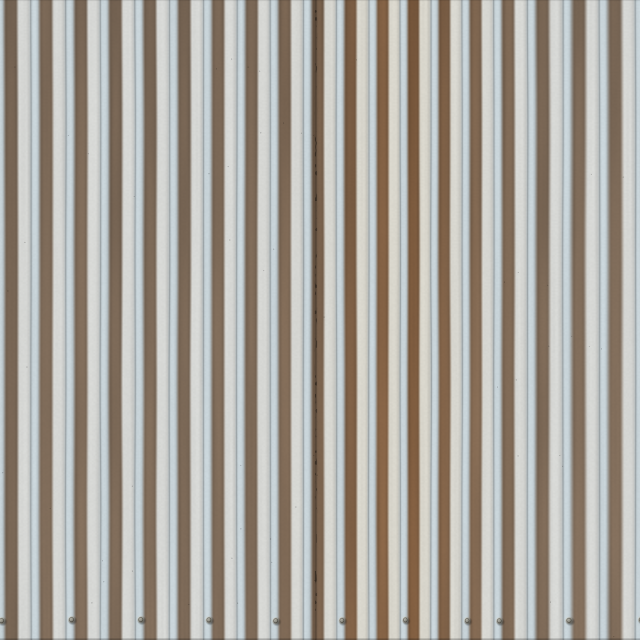
Reproduce this texture procedurally as a Shadertoy shader.

```glsl
// Corrugated metal sheet: nineteen vertical ribs, each a soft profile of a brown
// shaded valley, a warm crest, a thin crease and a bluish slope. Rib spacing drifts
// slowly; rust, fine streaks, a lap seam and a row of screws add the wear.

const float TAU = 6.2831853;

float hash(vec2 p) {
    return fract(sin(dot(p, vec2(127.1, 311.7))) * 43758.5453);
}

float noise(vec2 p) {
    vec2 i = floor(p), f = fract(p);
    f = f * f * (3.0 - 2.0 * f);
    return mix(mix(hash(i), hash(i + vec2(1, 0)), f.x),
               mix(hash(i + vec2(0, 1)), hash(i + vec2(1, 1)), f.x), f.y);
}

// Rib coordinate: whole numbers fall on valley centres, spacing varies across the sheet
float ribCoord(float x) {
    float a = TAU * x;
    float drift = 0.158 * sin(a) + 0.027 * sin(2.0 * a) - 0.015 * sin(3.0 * a)
                - 0.074 * cos(a) + 0.043 * cos(2.0 * a) + 0.011 * cos(3.0 * a);
    return 19.0 * x - 0.341 - drift;
}

float bump(float x, float centre, float width) {
    float d = (x - centre) / width;
    return exp(-d * d);
}

// Light metal between two valleys; t runs 0..1 from valley to valley
vec3 metalColor(float t, float rust) {
    vec3 crest = mix(vec3(0.84, 0.845, 0.835), vec3(0.85, 0.84, 0.80), rust);
    vec3 slope = vec3(0.79, 0.835, 0.855);
    vec3 metal = mix(crest, slope, smoothstep(0.48, 0.58, t));
    metal *= 1.0 - 0.09 * smoothstep(0.40, 0.53, t) * (1.0 - smoothstep(0.55, 0.63, t));
    metal *= 1.0 - 0.15 * bump(t, 0.555, 0.022);
    return metal * (1.0 - 0.14 * smoothstep(0.68, 0.80, t));
}

// Shaded valley, darker at its flanks and redder where rusted
vec3 valleyColor(float f, float rust, float rib, float y) {
    vec3 brown = mix(vec3(0.49, 0.415, 0.345), vec3(0.51, 0.375, 0.26), rust);
    brown *= 0.97 + 0.07 * hash(vec2(rib, 3.0));
    brown *= 1.02 - 0.07 * smoothstep(0.3, 1.0, y);
    brown *= 0.96 + 0.08 * noise(vec2(rib * 7.0 + f * 5.0, y * 6.0));
    return brown * (1.0 - 0.08 * bump(abs(f), 0.15, 0.05));
}

// Small domed screw lit from the upper left, with a shadow at its lower right
vec3 addScrew(vec3 color, vec2 p, float px) {
    color *= 1.0 - 0.35 * (1.0 - smoothstep(0.003, 0.008, length(p - vec2(0.0018, -0.0018))));
    float light = clamp(0.5 + dot(p, vec2(-0.7, 0.7)) / 0.010, 0.0, 1.0);
    vec3 dome = mix(vec3(0.40, 0.39, 0.35), vec3(0.82, 0.82, 0.78), light);
    dome *= 1.0 - 0.3 * bump(length(p), 0.0032, 0.0009);
    return mix(color, dome, 1.0 - smoothstep(0.005 - px, 0.005 + px, length(p)));
}

void mainImage(out vec4 fragColor, in vec2 fragCoord) {
    vec2 uv = fragCoord / iResolution.xy;
    float px = 1.0 / iResolution.y;

    // Rib index, signed offset from the valley centre, slight wobble along the height
    float u = ribCoord(uv.x);
    float rib = floor(u + 0.5);
    float f = u - rib;
    float wobble = 0.025 * (noise(vec2(rib * 5.3, uv.y * 5.0)) - 0.5);
    float t = fract(f + wobble);
    float rust = bump(uv.x, 0.62, 0.13) * (0.8 + 0.3 * hash(vec2(rib, 8.0)));

    // Valley mask: firmer right edge, softer left edge
    float blur = 0.02 * smoothstep(0.78, 0.9, uv.x);
    float valley = max(1.0 - smoothstep(0.12 - blur, 0.235 + blur, t),
                       smoothstep(0.74 - blur, 0.865 + blur, t));
    vec3 color = mix(metalColor(t, rust), valleyColor(f, rust, rib, uv.y), valley);

    // Lap seam with dark specks in the middle valley
    if (rib == 9.0) {
        float speck = smoothstep(0.62, 0.85, noise(vec2(f * 30.0, uv.y * 170.0)));
        color *= 1.0 - 0.13 * bump(f, -0.10, 0.08);
        color *= 1.0 - (0.22 + 0.35 * speck) * bump(f, -0.07, 0.03);
    }

    // Fine vertical streaks, grain and sparse pits
    color *= 0.985 + 0.03 * noise(uv * vec2(260.0, 4.0));
    color *= 0.99 + 0.02 * noise(uv * 380.0);
    vec2 cell = floor(uv * 60.0);
    vec2 pit = fract(uv * 60.0) - 0.25 - 0.5 * vec2(hash(cell), hash(cell + 9.0));
    color *= 1.0 - 0.15 * step(0.985, hash(cell + 4.0)) * (1.0 - smoothstep(0.03, 0.10, length(pit)));

    // Screws on every second rib, shifted by one rib after the right-hand overlap
    float parity = step(14.5, rib);
    if (mod(rib, 2.0) == parity) {
        float jitter = 0.002 * (hash(vec2(rib, 5.0)) - 0.5);
        color = addScrew(color, vec2((f + 0.28) / 19.0, uv.y - 0.031 + jitter), px);
    }

    // Cut ends of the sheet
    color *= 1.0 - 0.22 * (1.0 - smoothstep(0.001, 0.004, uv.y));
    color *= 1.0 - 0.10 * smoothstep(0.997, 1.0, uv.y);
    fragColor = vec4(color, 1.0);
}
```
